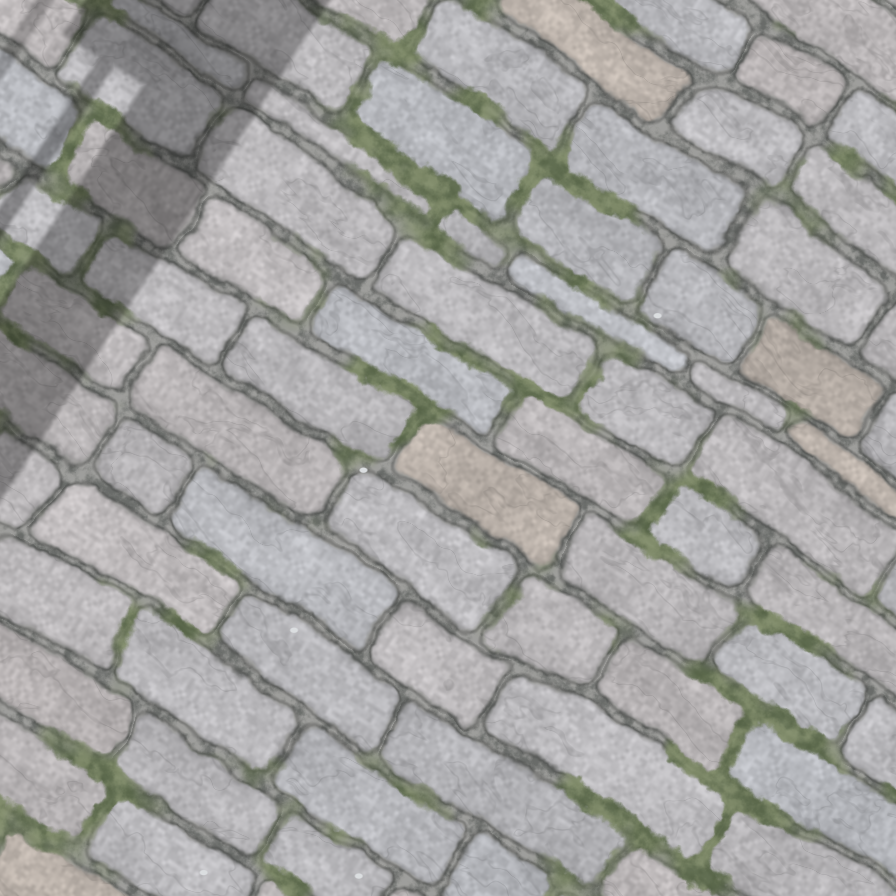
Write a Shadertoy shader that draws this texture.

```glsl
// Weathered cobblestone paving in slanted courses, with mossy joints and a barred shadow.
#define SLOPE 0.56          // angle of the courses, radians
#define ROW_HEIGHT 0.0895   // height of a course
#define STRIP_TOP -0.083    // thin filler course, upper side
#define STRIP_BOTTOM -0.044 // thin filler course, lower side
#define STONE_LENGTH 0.2    // mean stone length
#define JOINT 0.0038        // half width of a joint
#define CORNER 0.013        // corner radius of a stone
#define MOSS 0.55           // noise level above which moss grows
#define SHADOW 0.70         // light left inside the shadow

const vec3 STONE_WARM = vec3(0.722, 0.702, 0.703);
const vec3 STONE_COOL = vec3(0.705, 0.714, 0.735);
const vec3 STONE_TAN  = vec3(0.715, 0.680, 0.650);
const vec3 GROUT_DARK = vec3(0.41, 0.42, 0.41);
const vec3 GROUT_PALE = vec3(0.62, 0.62, 0.61);
const vec3 MOSS_DARK  = vec3(0.34, 0.40, 0.27);
const vec3 MOSS_PALE  = vec3(0.51, 0.56, 0.41);

float hash(vec2 p) {
    vec3 q = fract(p.xyx * 0.1031);
    q += dot(q, q.yzx + 33.33);
    return fract((q.x + q.y) * q.z);
}

float noise(vec2 p) {
    vec2 i = floor(p), f = fract(p);
    f = f * f * (3.0 - 2.0 * f);
    return mix(mix(hash(i), hash(i + vec2(1, 0)), f.x),
               mix(hash(i + vec2(0, 1)), hash(i + vec2(1, 1)), f.x), f.y);
}

float fbm(vec2 p) {
    float sum = 0.0, amp = 0.5;
    for (int i = 0; i < 4; i++) {
        sum += amp * noise(p);
        p = mat2(1.6, 1.2, -1.2, 1.6) * p + 17.3;
        amp *= 0.5;
    }
    return sum / 0.9375;
}

// Integer edge moved at random; edge zero stays fixed.
float edge(float i, float seed, float jitter) {
    return i + jitter * (hash(vec2(i, seed)) - 0.5) * step(0.5, abs(i));
}

// Jittered interval around x: (index, low edge, high edge).
vec3 span(float x, float seed, float jitter) {
    float i = floor(x);
    if (x < edge(i, seed, jitter)) i -= 1.0;
    else if (x >= edge(i + 1.0, seed, jitter)) i += 1.0;
    return vec3(i, edge(i, seed, jitter), edge(i + 1.0, seed, jitter));
}

// Course holding v: (index, low edge, high edge).
vec3 courseAt(float v) {
    if (v >= STRIP_TOP && v < STRIP_BOTTOM) return vec3(50.0, STRIP_TOP, STRIP_BOTTOM);
    float start = v < STRIP_TOP ? STRIP_TOP : STRIP_BOTTOM;
    vec3 s = span((v - start) / ROW_HEIGHT, 7.0, 0.18);
    return vec3(s.x, start + s.yz * ROW_HEIGHT);
}

float roundBox(vec2 p, vec2 halfSize, float r) {
    vec2 q = abs(p) - halfSize + r;
    return length(max(q, 0.0)) + min(max(q.x, q.y), 0.0) - r;
}

// Soft band between two limits.
float band(float x, float lo, float hi) {
    return smoothstep(lo - 0.005, lo + 0.005, x) * (1.0 - smoothstep(hi - 0.005, hi + 0.005, x));
}

void mainImage(out vec4 fragColor, in vec2 fragCoord) {
    float pixel = 1.0 / iResolution.y;
    vec2 p = vec2(fragCoord.x, iResolution.y - fragCoord.y) * pixel; // y runs down
    float c = cos(SLOPE), s = sin(SLOPE);
    vec2 uv = vec2(c * p.x + s * p.y, c * p.y - s * p.x);

    // Uneven laying and chipped outlines
    vec2 laid = uv + 0.026 * (vec2(noise(uv * 8.0), noise(uv * 6.0 + 40.0)) - 0.5);
    laid += 0.015 * (vec2(fbm(uv * 32.0), fbm(uv * 32.0 + 70.0)) - 0.5);

    // Stone cell and distance to its slightly tapered outline
    vec3 course = courseAt(laid.y);
    float len = STONE_LENGTH * mix(0.88, 1.15, hash(vec2(course.x, 3.0)));
    float shift = hash(vec2(course.x, 9.0)) + 20.0;
    vec3 cell = span(laid.x / len + shift, course.x + 80.0, 0.6);
    vec2 id = vec2(cell.x, course.x + 30.0);
    vec2 lo = vec2((cell.y - shift) * len, course.y);
    vec2 hi = vec2((cell.z - shift) * len, course.z);
    vec2 q = laid - 0.5 * (lo + hi);
    vec2 halfSize = 0.5 * (hi - lo) - JOINT - 0.003 * vec2(hash(id + 5.0), hash(id + 6.0));
    halfSize.y -= 0.004 * (0.5 + 0.5 * sign(hash(id + 8.0) - 0.5) * q.x / halfSize.x);
    float d = roundBox(q, halfSize, min(CORNER, halfSize.y * 0.7));

    // Stone face: own tint, cleft streaks, blotches, fine grain, worn rim
    vec3 stone = mix(STONE_WARM, STONE_COOL, hash(id));
    stone = mix(stone, STONE_TAN, step(0.94, hash(id + 11.0)));
    stone *= 0.985 + 0.05 * hash(id + 21.0);
    vec2 face = uv + id * 1.7;
    float streak = fbm(face * vec2(11.0, 30.0) + 2.0 * fbm(face * 12.0));
    stone *= 1.0 + 0.17 * (streak - 0.5);
    stone *= 1.0 - 0.07 * (1.0 - smoothstep(0.0, 0.035, abs(streak - 0.42)));
    stone *= 1.0 + 0.12 * (fbm(face * 60.0) - 0.5);
    stone *= 1.0 + 0.14 * (noise(face * 210.0) - 0.5);
    stone *= 1.0 - 0.10 * smoothstep(-0.007, 0.001, d);

    // Joint: gravel, dark crevice along the stones, moss patches
    float grit = fbm(uv * 95.0);
    vec3 grout = mix(GROUT_DARK, GROUT_PALE, smoothstep(0.2, 0.72, grit));
    grout *= 1.0 - 0.2 * (1.0 - smoothstep(0.0, 0.004, abs(d - 0.0025)));
    float growth = smoothstep(MOSS - 0.06, MOSS + 0.14, fbm(p * 9.0 + 4.0));
    vec3 moss = mix(MOSS_DARK, MOSS_PALE, smoothstep(0.2, 0.75, fbm(uv * 70.0 + 9.0)));
    grout = mix(grout, moss, 0.85 * growth);

    float spill = 0.006 * growth * grit + 0.005 * (grit - 0.5);
    float soft = 0.0018 + pixel;
    vec3 color = mix(stone, grout, smoothstep(-soft, soft, d + spill));

    // Rare pale flecks of litter
    vec2 g = p * 16.0, k = floor(g);
    vec2 spot = fract(g) - 0.25 - 0.5 * vec2(hash(k + 31.0), hash(k + 57.0));
    float fleck = 1.0 - smoothstep(0.05, 0.09, length(spot * vec2(1.0, 1.5)));
    color = mix(color, vec3(0.86, 0.87, 0.88), fleck * step(0.98, hash(k + 90.0)));

    // Barred shadow over the upper left corner
    float w = p.x + 0.659 * p.y;
    float shade = max(band(w, 0.223, 0.369), band(w, 0.153, 0.176));
    shade = max(shade, 0.8 * band(w, 0.040, 0.060));
    shade = max(shade, band(w, 0.095, 0.369) * band(uv.y, -1.0, -0.005));
    color *= mix(1.0, SHADOW, shade);

    fragColor = vec4(color, 1.0);
}
```
